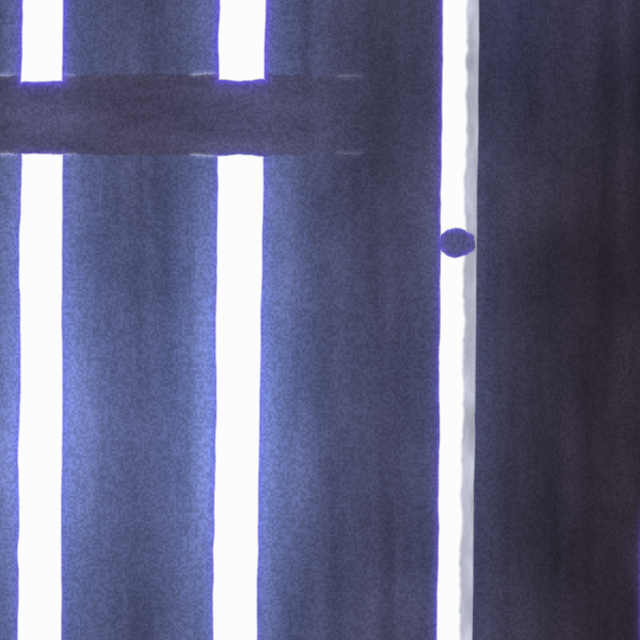
Reproduce this texture procedurally as a Shadertoy shader.

```glsl
const int GAP_COUNT = 3;
// Each gap: left and right edge at the bottom, then at the top
const vec4 GAPS[GAP_COUNT] = vec4[GAP_COUNT](
    vec4(0.029, 0.096, 0.034, 0.098),
    vec4(0.333, 0.401, 0.343, 0.415),
    vec4(0.683, 0.738, 0.692, 0.749));
const vec3 GLOW_STRENGTH = vec3(0.95, 1.0, 0.36);
const float GLOW_REACH = 0.075;
const float EDGE_WOBBLE = 0.0035;
const float EDGE_SOFT = 0.0022;
const float BEAM_BOTTOM = 0.759;
const float BEAM_TOP = 0.873;
const float BEAM_END = 0.58;
const float KNOT_Y = 0.622;
const float GRAIN_SCALE = 300.0;
const float GRAIN_AMOUNT = 0.055;

const vec3 WOOD_COOL = vec3(0.235, 0.230, 0.315);
const vec3 WOOD_WARM = vec3(0.175, 0.150, 0.190);
const vec3 BEAM_COLOR = vec3(0.265, 0.245, 0.335);
const vec3 HAZE_BLUE = vec3(0.27, 0.36, 0.58);
const vec3 FRINGE_VIOLET = vec3(0.42, 0.34, 0.92);
const vec3 SIDE_GREY = vec3(0.68, 0.69, 0.77);
const vec3 DAYLIGHT = vec3(0.99);

float hash(vec2 p) {
    vec3 q = fract(p.xyx * vec3(0.1031, 0.1030, 0.0973));
    q += dot(q, q.yzx + 33.33);
    return fract((q.x + q.y) * q.z);
}

float noise(vec2 p) {
    vec2 i = floor(p), f = fract(p);
    f = f * f * (3.0 - 2.0 * f);
    return mix(mix(hash(i), hash(i + vec2(1, 0)), f.x),
               mix(hash(i + vec2(0, 1)), hash(i + vec2(1, 1)), f.x), f.y);
}

float fbm(vec2 p) {
    float sum = 0.0, amp = 0.5;
    for (int i = 0; i < 5; i++) {
        sum += amp * noise(p);
        p = p * 2.03 + 17.1;
        amp *= 0.5;
    }
    return sum;
}

float band(float v, float lo, float hi, float soft) {
    return smoothstep(lo - soft, lo + soft, v) * (1.0 - smoothstep(hi - soft, hi + soft, v));
}

vec3 boards(vec2 uv) {
    float warm = smoothstep(0.45, 0.95, uv.x + 0.25 * (fbm(uv * 4.0) - 0.5));
    vec3 color = mix(WOOD_COOL, WOOD_WARM, warm);
    float streak = fbm(uv * vec2(38.0, 3.5));
    float stain = fbm(uv * vec2(9.0, 7.0) + 5.0);
    color *= 0.62 + 0.40 * streak + 0.42 * stain;
    // Cool light in the upper right board
    color += vec3(0.01, 0.025, 0.06) * smoothstep(0.6, 1.0, uv.y) * smoothstep(0.74, 0.8, uv.x);
    return color;
}

void mainImage(out vec4 fragColor, in vec2 fragCoord) {
    vec2 uv = fragCoord / iResolution.xy;
    float soft = max(EDGE_SOFT, 0.75 / iResolution.y);
    vec3 color = boards(uv);

    // Crossbeam with pale, chipped edges
    float chip = 0.010 * (fbm(vec2(uv.x * 24.0, 2.0)) - 0.5);
    float low = BEAM_BOTTOM + chip, high = BEAM_TOP - chip;
    float beamFade = 1.0 - smoothstep(BEAM_END - 0.2, BEAM_END + 0.1, uv.x);
    float beam = band(uv.y, low, high + 0.01, soft) * beamFade;
    float beamWear = 0.72 + 0.55 * fbm(uv * vec2(9.0, 35.0));
    color = mix(color, BEAM_COLOR * beamWear, beam * 0.85);
    float rim = exp(-abs(uv.y - low) / 0.0025) + exp(-abs(uv.y - high - 0.01) / 0.0025);
    color += 0.28 * rim * beamFade * smoothstep(0.45, 0.7, noise(vec2(uv.x * 22.0, 4.0)));

    // Haze, violet fringe and daylight of every gap
    float hazeHeight = 0.5 + 0.5 * exp(-pow((uv.y - 0.36) / 0.33, 2.0));
    float daylight = 0.0, greySide = 0.0, fringe = 0.0, haze = 0.0;
    for (int i = 0; i < GAP_COUNT; i++) {
        bool last = i == GAP_COUNT - 1;
        float seed = float(i) * 13.7;
        vec4 gap = GAPS[i];
        float left = mix(gap.x, gap.z, uv.y);
        float right = mix(gap.y, gap.w, uv.y);
        left += EDGE_WOBBLE * 2.0 * (fbm(vec2(uv.y * 14.0, seed)) - 0.5);
        right += EDGE_WOBBLE * (fbm(vec2(uv.y * 14.0, seed + 7.0)) - 0.5);
        float side = max(left - uv.x, uv.x - right);
        float block = min(uv.y - low, high - uv.y);
        if (last) {
            vec2 knot = (uv - vec2(0.713, KNOT_Y)) / vec2(0.03, 0.021);
            block = 0.02 * (1.0 - length(knot) + 0.6 * (fbm(uv * 45.0) - 0.5));
        }
        float d = max(side, block);
        float open = 1.0 - smoothstep(-soft, soft, d);
        daylight = max(daylight, open);
        float violet = last ? 0.9 * (1.0 - smoothstep(right - 0.01, right, uv.x)) : 0.6;
        float spill = last ? 0.0 : exp(-max(high - uv.y, 0.0) / 0.011) * step(low + 0.03, uv.y);
        fringe += (violet * exp(-max(d, 0.0) / 0.005) + 0.5 * spill * exp(-max(side, 0.0) / 0.008)) * (1.0 - open);
        haze += GLOW_STRENGTH[i] * exp(-max(side, 0.0) / GLOW_REACH);
        if (last) {
            // Lit thickness of the neighbouring board
            float inner = mix(right - 0.020, right - 0.018, uv.y) + 0.008 * (fbm(uv * vec2(8.0, 40.0)) - 0.5);
            greySide = open * smoothstep(inner - 0.003, inner + 0.004, uv.x);
        }
    }
    // Sliver of light at the lower right border
    fringe += 0.5 * exp(-(1.0 - uv.x) / 0.005) * (1.0 - smoothstep(0.12, 0.25, uv.y));

    color += HAZE_BLUE * haze * hazeHeight * (1.0 - 0.65 * beam);
    color = mix(color, FRINGE_VIOLET, clamp(fringe, 0.0, 0.9));
    color *= 1.0 + GRAIN_AMOUNT * 4.0 * (noise(uv * GRAIN_SCALE) - 0.5);
    vec3 lit = mix(DAYLIGHT, SIDE_GREY * (0.75 + 0.5 * fbm(uv * vec2(60.0, 18.0))), greySide * 0.85);
    color = mix(color, lit, daylight);
    fragColor = vec4(clamp(color, 0.0, 1.0), 1.0);
}
```
